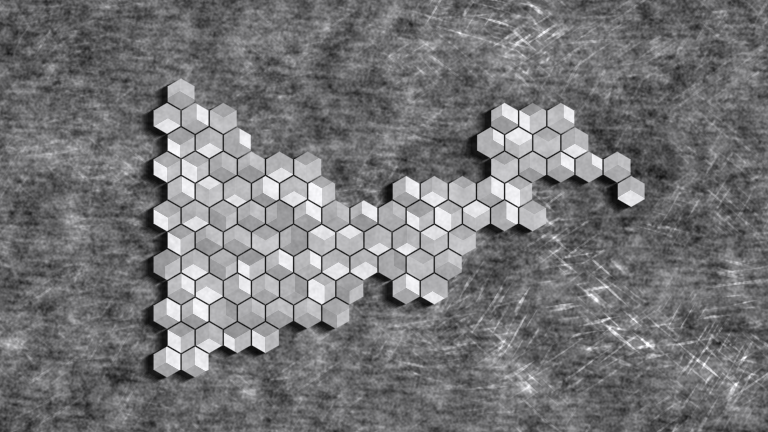
A WebGL 1 fragment shader for this background:

```glsl
precision highp float;
// A branching cluster of pale hexagonal stone blocks on a dark, scratched concrete wall.
uniform vec2 u_resolution;

const float CELL = 0.06512;                  // block width, in canvas heights
const float ROW_STEP = 0.8660254;            // row spacing, in block widths
const vec2 ORIGIN = vec2(-0.5023, 0.2260);   // centre of the first block of row 1
const float GAP = 0.022;                     // half of the joint between blocks
const vec2 TO_LIGHT = vec2(0.50, 0.22);      // shadow reach, in block widths
const float SHADOW = 0.80;
const float WALL_TONE = 0.405;
const float GRIT = 0.30;
const float SCRATCH = 0.42;
const vec3 TINT = vec3(0.997, 0.997, 1.010);

vec2 hash2(vec2 p) {
  vec3 a = fract(p.xyx * vec3(0.1031, 0.1030, 0.0973));
  a += dot(a, a.yzx + 33.33);
  return fract((a.xx + a.yz) * a.zy);
}

float gradAt(vec2 cell, vec2 offset) {
  return dot(hash2(cell) * 2.0 - 1.0, offset);
}

float gradientNoise(vec2 p) {
  vec2 i = floor(p), f = fract(p), e = vec2(1.0, 0.0);
  vec2 w = f * f * f * (f * (f * 6.0 - 15.0) + 10.0);
  return mix(mix(gradAt(i, f), gradAt(i + e, f - e), w.x),
             mix(gradAt(i + e.yx, f - e.yx), gradAt(i + 1.0, f - 1.0), w.x), w.y);
}

float roughNoise(vec2 p) {
  float sum = 0.0, gain = 0.55;
  for (int i = 0; i < 5; i++) {
    sum += gain * gradientNoise(p);
    p = mat2(1.6, 1.2, -1.2, 1.6) * p + 7.3;
    gain *= 0.98;
  }
  return sum;
}

vec2 rotate(vec2 p, float a) {
  return vec2(cos(a) * p.x + sin(a) * p.y, cos(a) * p.y - sin(a) * p.x);
}

float glow(vec2 p, vec2 centre, vec2 radius) {
  vec2 d = (p - centre) / radius;
  return exp(-dot(d, d));
}

// Last column of the main body, then first and last column of the branch
vec3 rowSpan(float row) {
  if (row < 0.0 || row > 11.0) return vec3(-1.0, 1.0, 0.0);
  if (row < 0.5) return vec3(0.0, 1.0, 0.0);
  if (row < 1.5) return vec3(2.0, 12.0, 14.0);
  if (row < 2.5) return vec3(2.0, 11.0, 14.0);
  if (row < 3.5) return vec3(5.0, 12.0, 16.0);
  if (row < 4.5) return vec3(5.0, 8.0, 12.0);
  if (row < 5.5) return vec3(13.0, 1.0, 0.0);
  if (row < 7.5) return vec3(10.0, 1.0, 0.0);
  if (row < 8.5) return vec3(6.0, 8.0, 9.0);
  if (row < 9.5) return vec3(6.0, 1.0, 0.0);
  return vec3(row < 10.5 ? 3.0 : 1.0, 1.0, 0.0);
}

// Offset from the nearest hexagon centre (xy) and that centre (zw)
vec4 hexCell(vec2 q) {
  vec2 s = vec2(1.0, 2.0 * ROW_STEP);
  vec2 a = q - s * floor(q / s + 0.5);
  vec2 b = q - s * (floor(q / s) + 0.5);
  vec2 local = dot(a, a) < dot(b, b) ? a : b;
  return vec4(local, q - local);
}

float blockMask(vec4 cell, float aa) {
  float row = floor(1.5 - cell.w / ROW_STEP);
  float col = floor(cell.z + 0.25);
  vec3 span = rowSpan(row);
  bool filled = col >= 0.0 && (col <= span.x || (col >= span.y && col <= span.z));
  filled = filled || (row == 4.0 && col == 16.0);
  vec2 a = abs(cell.xy);
  float d = max(a.x, 0.5 * a.x + ROW_STEP * a.y) - 0.5 + GAP;
  return filled ? 1.0 - smoothstep(-aa, aa, d) : 0.0;
}

// Three facets meeting at a slightly displaced apex
float blockTone(vec4 cell, float aa) {
  vec2 id = floor(cell.zw * 4.0 + 0.5) + 80.0;
  vec2 h = hash2(id), k = hash2(id + 41.0);
  vec2 v = cell.xy - (k - 0.5) * 0.22;
  float flip = h.x < 0.65 ? 1.0 : -1.0;
  vec3 side = flip * vec3(dot(v, vec2(-ROW_STEP, 0.5)), dot(v, vec2(ROW_STEP, 0.5)), -v.y);
  vec3 tone = vec3(0.72, 0.76, 0.64) + 0.10 * (vec3(h, k.x) - 0.5);
  if (h.y > 0.60) tone.y = 0.93;
  else if (h.y < 0.25) tone.z = 0.90;
  else if (k.y < 0.45) tone.y = 0.60;
  float t = mix(tone.x, tone.y, smoothstep(-aa, aa, side.y - side.x));
  return mix(t, tone.z, smoothstep(-aa, aa, side.z - max(side.x, side.y)));
}

float wallTone(vec2 p, float grit) {
  float tone = WALL_TONE + GRIT * grit + 0.10 * gradientNoise(p * 4.0);
  tone += 0.17 * gradientNoise(rotate(p, -0.06) * vec2(16.0, 95.0));
  tone -= 0.09 * glow(p, vec2(0.50, 0.08), vec2(0.30, 0.14));
  tone -= 0.06 * smoothstep(0.55, 1.05, length(p * vec2(0.8, 1.2)));
  // Brushed scratches, each layer with its own direction and patches
  float zone = 0.22 + 0.75 * glow(p, vec2(0.60, -0.22), vec2(0.40, 0.22))
             + 0.6 * glow(p, vec2(0.30, 0.46), vec2(0.20, 0.10));
  for (int i = 0; i < 5; i++) {
    float n = float(i);
    float patchMask = smoothstep(-0.05, 0.22, gradientNoise(p * 4.5 + n * 17.3));
    float line = gradientNoise(rotate(p, -0.7 + n * 0.43) * vec2(11.0, 105.0) + n * 31.7);
    tone += SCRATCH * zone * patchMask * smoothstep(0.06, 0.42, line) * (0.8 + grit);
  }
  return tone;
}

void main() {
  vec2 p = (gl_FragCoord.xy - 0.5 * u_resolution) / u_resolution.y;
  vec2 q = (p - ORIGIN) / CELL;
  float aa = 0.8 / (u_resolution.y * CELL);
  float grit = roughNoise(p * 9.0 + 50.0);

  // Soft shadow gathered on the way towards the light
  float shade = 0.0;
  for (int i = 1; i <= 8; i++)
    shade += blockMask(hexCell(q + TO_LIGHT * float(i) / 8.0), 0.06) / 8.0;
  float tone = wallTone(p, grit) * (1.0 - SHADOW * min(1.0, 1.5 * shade));

  // Stone blocks
  vec4 cell = hexCell(q);
  float stone = blockTone(cell, aa) + 0.09 * grit;
  tone = mix(tone, stone, blockMask(cell, aa));
  gl_FragColor = vec4(clamp(tone * TINT, 0.0, 1.0), 1.0);
}
```
